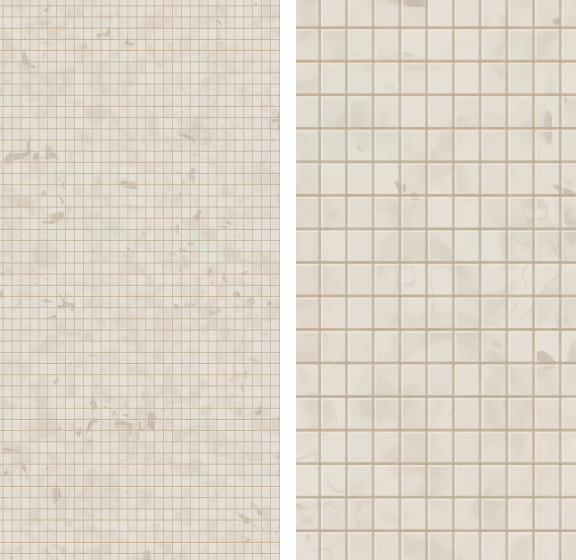
Left: the whole. Right: its middle third, enlarged.
Write a Shadertoy shader that draws this texture.

```glsl
// Cream marble mosaic: small upright tiles parted by thin bevelled tan joints.
// Cloud noise, veins and flecks run across the whole slab; a hash shifts the
// tone of each tile and joint. Lengths are in canvas widths.

const vec2 TILE_SIZE = vec2(0.03182, 0.03992);
const vec2 JOINT_ORIGIN = vec2(0.0115, 1.9790);
const float JOINT_WIDTH = 0.0033;
const float BEVEL_WIDTH = 0.0022;

const vec3 CREAM = vec3(0.895, 0.867, 0.827);
const vec3 CLOUD = vec3(0.845, 0.812, 0.757);
const vec3 VEIN = vec3(0.79, 0.74, 0.67);
const vec3 FLECK = vec3(0.73, 0.68, 0.61);
const vec3 MINT = vec3(0.85, 0.89, 0.82);
const vec3 BEVEL = vec3(0.925, 0.905, 0.870);
const vec3 TAN_JOINT = vec3(0.76, 0.675, 0.560);
const vec3 GREY_JOINT = vec3(0.73, 0.695, 0.625);

// Integer hash of a lattice point, 0 to 1
float hash(vec2 cell) {
    uvec2 q = uvec2(ivec2(cell)) * uvec2(1597334673u, 3812015801u);
    uint n = (q.x ^ q.y) * 1597334673u;
    n = (n ^ (n >> 15)) * 2246822519u;
    n ^= n >> 13;
    return float(n >> 8) / 16777216.0;
}

float valueNoise(vec2 p) {
    vec2 i = floor(p);
    vec2 f = fract(p);
    f = f * f * (3.0 - 2.0 * f);
    float low = mix(hash(i), hash(i + vec2(1, 0)), f.x);
    float high = mix(hash(i + vec2(0, 1)), hash(i + vec2(1, 1)), f.x);
    return mix(low, high, f.y);
}

float fbm(vec2 p) {
    float sum = 0.0;
    float weight = 0.5;
    for (int k = 0; k < 4; k++) {
        sum += weight * valueNoise(p);
        p = mat2(1.6, 1.2, -1.2, 1.6) * p + 17.3;
        weight *= 0.5;
    }
    return sum / 0.9375;
}

// Share of a pixel covered by a band of the given width, per axis
vec2 bandCoverage(vec2 d, float width, float pixel) {
    vec2 upper = min(d + 0.5 * pixel, vec2(0.5 * width));
    vec2 lower = max(d - 0.5 * pixel, vec2(-0.5 * width));
    return clamp((upper - lower) / pixel, 0.0, 1.0);
}

float segmentDistance(vec2 p, vec2 a, vec2 b) {
    vec2 ab = b - a;
    return length(p - a - ab * clamp(dot(p - a, ab) / dot(ab, ab), 0.0, 1.0));
}

// Continuous stone: clouds, hairline veins, flecks and a pale green streak
vec3 marble(vec2 p) {
    vec2 warp = vec2(fbm(p * 9.0), fbm(p * 9.0 + 41.0)) - 0.5;
    vec3 color = mix(CREAM, CLOUD, 0.75 * smoothstep(0.46, 0.80, fbm(p * 24.0 + warp * 3.0)));

    float ridge = abs(valueNoise(p * 13.0 + warp * 7.0 + 80.0) - 0.5);
    float veinMask = smoothstep(0.50, 0.72, fbm(p * 8.0 + 23.0));
    color = mix(color, VEIN, 0.40 * veinMask * (1.0 - smoothstep(0.0, 0.045, ridge)));

    float fleck = smoothstep(0.77, 0.87, valueNoise(p * 42.0 + warp * 5.0));
    float fleckMask = smoothstep(0.56, 0.70, valueNoise(p * 9.0 + 61.0));
    color = mix(color, FLECK, 0.60 * fleck * fleckMask);

    float streak = segmentDistance(p + warp * 0.05, vec2(0.61, 1.26), vec2(0.83, 0.99));
    float streakMask = smoothstep(0.35, 0.65, fbm(p * 14.0 + 5.0));
    color = mix(color, MINT, 0.70 * streakMask * (1.0 - smoothstep(0.004, 0.032, streak)));

    // Broad drift between rosy and greenish cream
    float drift = fbm(p * 5.0 + 9.0) - 0.5;
    return color + drift * vec3(0.020, -0.010, -0.006);
}

void mainImage(out vec4 fragColor, in vec2 fragCoord) {
    float pixel = 1.0 / iResolution.x;
    vec2 p = fragCoord * pixel;

    // Tile index and signed distance to the nearest joint on each axis
    vec2 grid = (p - JOINT_ORIGIN) / TILE_SIZE;
    vec2 tile = floor(grid);
    vec2 jointIndex = floor(grid + 0.5);
    vec2 jointDistance = (grid - jointIndex) * TILE_SIZE;

    vec3 color = marble(p) + (hash(tile) - 0.5) * vec3(0.022, 0.024, 0.027);

    // Lit bevel right of upright joints and below level joints
    vec2 bevelSide = vec2(1.0, -1.0) * 0.5 * (JOINT_WIDTH + BEVEL_WIDTH);
    vec2 bevel = bandCoverage(jointDistance - bevelSide, BEVEL_WIDTH, pixel);
    color = mix(color, BEVEL, 0.80 * max(bevel.x, bevel.y));

    // Joints, with tone varying by line and wear along their length
    vec2 joint = bandCoverage(jointDistance, JOINT_WIDTH, pixel);
    float wear = 0.78 + 0.22 * valueNoise(p * 70.0 + 31.0);
    vec3 uprightTone = mix(TAN_JOINT, GREY_JOINT, 0.4 + 0.4 * hash(vec2(jointIndex.x, 301.0)));
    vec3 levelTone = mix(TAN_JOINT, GREY_JOINT, 0.8 * hash(vec2(507.0, jointIndex.y)));
    color = mix(color, uprightTone, 0.82 * wear * joint.x);
    color = mix(color, levelTone, wear * joint.y);

    fragColor = vec4(clamp(color, 0.0, 1.0), 1.0);
}
```
